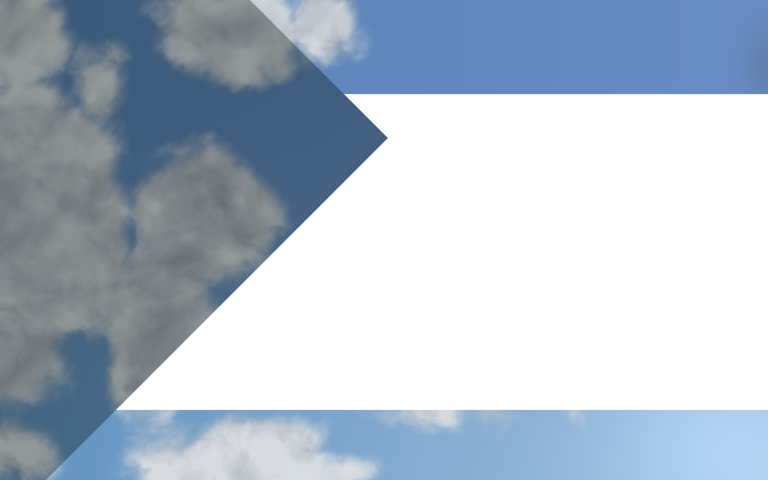
A Shadertoy shader for this background:

```glsl
// Cloudy sky behind a shaded arrowhead and a wide white banner.
#define TIP vec2(0.808, 0.7125)
#define BAND_LOW 0.146
#define BAND_HIGH 0.804
#define SHADE vec3(0.68, 0.69, 0.68)
#define CLOUD_DARK vec3(0.60, 0.63, 0.67)
#define CLOUD_LIGHT vec3(0.86, 0.87, 0.88)
#define RAGGEDNESS 0.17
#define DETAIL 7.0

// Cloud puffs: centre, then radii, in units of the canvas height
const int PUFFS = 11;
const vec4 puffs[PUFFS] = vec4[PUFFS](
    vec4(0.08, 0.52, 0.20, 0.31), vec4(0.03, 0.29, 0.14, 0.14),
    vec4(0.43, 0.55, 0.16, 0.17), vec4(0.34, 0.33, 0.13, 0.19),
    vec4(0.49, 0.94, 0.16, 0.13), vec4(0.68, 0.96, 0.10, 0.11),
    vec4(0.04, 0.94, 0.11, 0.12), vec4(0.21, 0.82, 0.06, 0.10),
    vec4(0.02, 0.05, 0.08, 0.07), vec4(0.49, 0.03, 0.20, 0.12),
    vec4(0.73, 0.02, 0.08, 0.04));

float hash(vec2 cell) {
    vec3 q = fract(cell.xyx * 0.1031);
    q += dot(q, q.yzx + 33.33);
    return fract((q.x + q.y) * q.z);
}

float noise(vec2 p) {
    vec2 i = floor(p), f = fract(p);
    f = f * f * (3.0 - 2.0 * f);
    return mix(mix(hash(i), hash(i + vec2(1, 0)), f.x),
               mix(hash(i + vec2(0, 1)), hash(i + vec2(1, 1)), f.x), f.y);
}

float fbm(vec2 p) {
    float sum = 0.0, amplitude = 0.5;
    for (int i = 0; i < 6; i++) {
        sum += amplitude * noise(p);
        p = mat2(1.6, 1.2, -1.2, 1.6) * p + 7.3;
        amplitude *= 0.5;
    }
    return sum;
}

// Signed depth inside an ellipse, positive within
float ellipseDepth(vec2 p, vec2 centre, vec2 radii) {
    return (1.0 - length((p - centre) / radii)) * min(radii.x, radii.y);
}

float cloudDepth(vec2 p) {
    float depth = -1.0;
    for (int i = 0; i < PUFFS; i++)
        depth = max(depth, ellipseDepth(p, puffs[i].xy, puffs[i].zw));
    // Row of shrinking wisps under the banner
    for (int i = 0; i < 3; i++) {
        float k = float(i);
        depth = max(depth, ellipseDepth(p, vec2(0.875 + 0.16 * k, 0.135),
                                        vec2(0.055, 0.025) / (1.0 + k)));
    }
    return depth;
}

vec3 skyColor(vec2 p, float aspect) {
    float across = p.x / aspect;
    vec3 high = mix(vec3(0.34, 0.51, 0.70), vec3(0.41, 0.55, 0.77), across);
    vec3 low = mix(vec3(0.38, 0.57, 0.75), vec3(0.64, 0.76, 0.88), across);
    vec3 sky = mix(low, high, smoothstep(0.0, 0.85, p.y));
    // Pale haze low on the right, dusky patch high on the right
    sky += 0.08 * exp(-18.0 * dot(p - vec2(aspect - 0.1, 0.08), p - vec2(aspect - 0.1, 0.08)));
    vec2 dusk = (p - vec2(aspect, 0.86)) / vec2(0.05, 0.09);
    return mix(sky, vec3(0.37, 0.47, 0.62), 0.6 * exp(-dot(dusk, dusk)));
}

void mainImage(out vec4 fragColor, in vec2 fragCoord) {
    vec2 p = fragCoord / iResolution.y;
    float aspect = iResolution.x / iResolution.y;
    float soft = 0.75 / iResolution.y;

    // Clouds with ragged rims and mottled bodies
    float billow = fbm(p * DETAIL + 3.0);
    float wisps = fbm(p * DETAIL * 2.3 + billow * 1.5);
    float depth = cloudDepth(p) + RAGGEDNESS * (0.6 * billow + 0.4 * wisps - 0.48);
    float cover = smoothstep(-0.015, 0.045, depth);
    float light = 0.6 + 1.5 * (wisps - 0.5) + 0.25 * (p.y - 0.5)
                - 1.2 * clamp(depth - 0.05, 0.0, 0.25);
    light += 0.35 * smoothstep(0.25, 0.0, p.y);
    vec3 cloud = mix(CLOUD_DARK, CLOUD_LIGHT, clamp(light, 0.0, 1.0));
    vec3 color = mix(skyColor(p, aspect), cloud, cover * 0.96);

    // Shaded arrowhead, then the banner to its right
    float arrowEdge = (p.x + abs(p.y - TIP.y) - TIP.x) * 0.7071;
    float arrow = smoothstep(soft, -soft, arrowEdge);
    float band = smoothstep(-soft, soft, min(p.y - BAND_LOW, BAND_HIGH - p.y));
    color = mix(color, vec3(1.0), band * (1.0 - arrow));
    color *= mix(vec3(1.0), SHADE, arrow);

    fragColor = vec4(color, 1.0);
}
```
